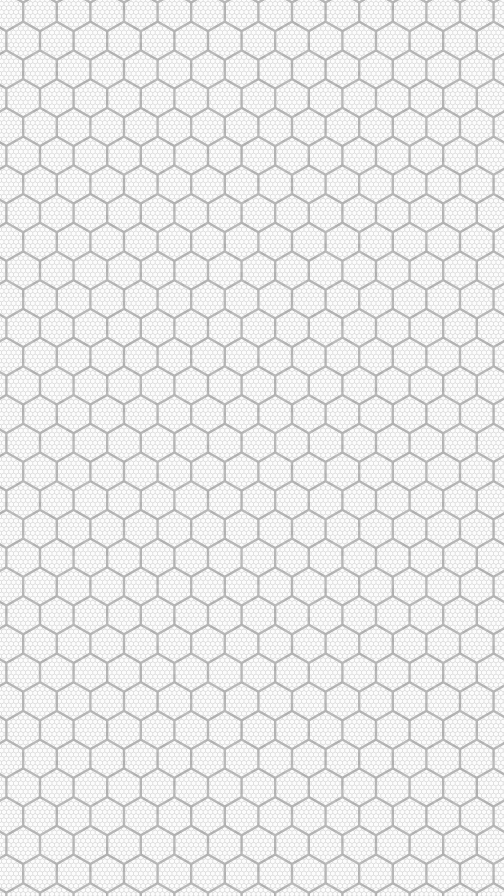
This pattern is drawn by a WebGL 1 fragment shader. Its source:

```glsl
precision highp float;
// A pale honeycomb of grey-edged hexagons, each filled with a finer honeycomb
// seven times smaller. Both use one hexagon distance function; a small grid
// of samples per pixel smooths the edges and the fine mesh.

uniform vec2 u_resolution;

const float COLUMNS = 15.0;          // large cells across
const float ROWS = 31.2;             // large cell rows down
const float ROW_STEP = 0.8660254;    // row spacing of a unit-width hexagon
const float FINE_SCALE = 7.0;        // small cells across one large cell
const vec2 FIRST_CELL = vec2(0.69, 1.42);
const float BORDER_WIDTH = 0.072;    // in large cells
const float MESH_WIDTH = 0.16;       // in small cells
const int SAMPLES = 4;               // per pixel along each axis

const vec3 PAPER = vec3(0.99);
const vec3 MESH = vec3(0.85);
const vec3 BORDER = vec3(0.71);

float hash(vec2 p) {
  return fract(sin(dot(p, vec2(127.1, 311.7))) * 43758.545);
}

// Offset from the centre of the nearest pointy-topped hexagon of width 1.
vec2 hexOffset(vec2 p) {
  vec2 period = vec2(1.0, 2.0 * ROW_STEP);
  vec2 a = mod(p, period) - 0.5 * period;
  vec2 b = mod(p - 0.5 * period, period) - 0.5 * period;
  return dot(a, a) < dot(b, b) ? a : b;
}

// Distance from an offset inside the hexagon to its nearest side.
float hexEdge(vec2 offset) {
  vec2 q = abs(offset);
  return 0.5 - max(q.x, dot(q, vec2(0.5, ROW_STEP)));
}

float lineMask(float edge, float width, float blur) {
  return 1.0 - smoothstep(-blur, blur, edge - 0.5 * width);
}

// Map canvas position 0..1 to large-cell units, rows counted from the top.
vec2 toCells(vec2 uv) {
  vec2 grid = vec2(uv.x * COLUMNS, (1.0 - uv.y) * ROWS);
  return (grid - FIRST_CELL) * vec2(1.0, ROW_STEP);
}

vec3 honeycomb(vec2 p, float blur) {
  vec2 fine = p * FINE_SCALE;
  vec2 fineOffset = hexOffset(fine);
  float mesh = lineMask(hexEdge(fineOffset), MESH_WIDTH, blur * FINE_SCALE);
  float border = lineMask(hexEdge(hexOffset(p)), BORDER_WIDTH, blur);

  // Slight grain along the borders, one tone per small cell.
  vec2 fineCell = floor((fine - fineOffset) * 2.0 + 0.5);
  vec3 borderTone = BORDER + 0.05 * (hash(fineCell) - 0.5);
  return mix(mix(PAPER, MESH, mesh), borderTone, border);
}

void main() {
  float blur = 0.5 * COLUMNS / (u_resolution.x * float(SAMPLES));
  vec3 total = vec3(0.0);
  for (int j = 0; j < SAMPLES; j++) {
    for (int i = 0; i < SAMPLES; i++) {
      vec2 jitter = (vec2(float(i), float(j)) + 0.5) / float(SAMPLES) - 0.5;
      vec2 uv = (gl_FragCoord.xy + jitter) / u_resolution;
      total += honeycomb(toCells(uv), blur);
    }
  }
  gl_FragColor = vec4(total / float(SAMPLES * SAMPLES), 1.0);
}
```
